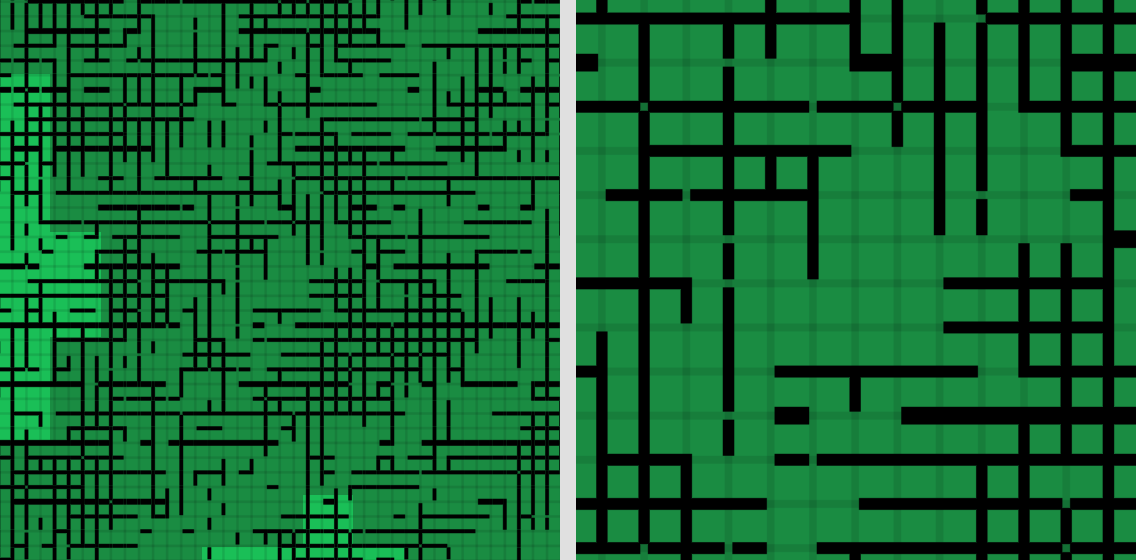
Left, the full canvas; right, a detail of the centre.
This pattern is drawn by a WebGL 1 fragment shader. Its source:

```glsl
precision highp float;
uniform vec2 u_resolution;

const vec3 BOARD = vec3(0.10, 0.55, 0.26);
const vec3 BRIGHT = vec3(0.10, 0.75, 0.34);
const vec3 WIRE = vec3(0.0);
const float GROOVE_SHADE = 0.895;

const vec2 GRID = vec2(39.8, 38.07);
const vec2 GRID_SHIFT = vec2(-0.88, 0.04);
const float WIRE_HALF = 0.135;
const float BUS_HALF = 0.20;       // every fourth row is thicker
const float BUS_PERIOD = 4.0;
const float GROOVE_HALF = 0.09;
const float END_GAP = 0.09;
const float RUN_LENGTH = 5.0;
const float RUN_WEIGHT = 0.58;
const float BREAK_WEIGHT = 0.24;
const float CLUSTER_WEIGHT = 0.24;
const float THRESHOLD = 0.41;
const float JOIN_CHANCE = 0.92;

const vec2 BLOCKS = vec2(11.1, 10.64);
const vec2 BLOCK_SHIFT = vec2(0.0, -0.24);
const vec2 PATCH_A = vec2(0.0, 0.52);
const vec2 PATCH_A_SIZE = vec2(0.14, 0.36);
const vec2 PATCH_B = vec2(0.55, -0.03);
const vec2 PATCH_B_SIZE = vec2(0.15, 0.105);

float hash(vec2 p) {
  return fract(sin(dot(p, vec2(127.1, 311.7))) * 43758.55);
}

// Layered sines: where wires gather, from -1 to 1
float cluster(vec2 n, float phase) {
  float a = sin(n.x * 0.33 + 1.3 * sin(n.y * 0.21 + phase));
  float b = sin(n.y * 0.47 - n.x * 0.23 + phase);
  return 0.5 * (a + b);
}

// 1 if a wire leaves the node to the right (or upward if vertical is 1)
float wire(vec2 n, float vertical) {
  vec2 track = mix(n, n.yx, vertical);
  float lane = track.y + 97.0 * vertical;
  float start = RUN_LENGTH * hash(vec2(lane, 3.7));
  float run = hash(vec2(floor((track.x + start) / RUN_LENGTH), lane));
  float fray = hash(n + vec2(53.0 * vertical, 19.0));
  float level = RUN_WEIGHT * run + BREAK_WEIGHT * fray
              + CLUSTER_WEIGHT * cluster(n, 1.7 * vertical);
  return step(THRESHOLD, level);
}

float cover(float d, float soft) {
  return clamp(0.5 - d / soft, 0.0, 1.0);
}

float inPatch(vec2 p, vec2 center, vec2 size) {
  return step(length((p - center) / size), 1.0);
}

void main() {
  vec2 uv = gl_FragCoord.xy / u_resolution;
  vec2 q = uv * GRID + GRID_SHIFT;
  vec2 node = floor(q + 0.5);
  vec2 f = q - node;
  vec2 soft = 1.3 * GRID / u_resolution;

  // Blocky bright patches
  vec2 block = (floor(uv * BLOCKS + BLOCK_SHIFT) + 0.5 - BLOCK_SHIFT) / BLOCKS;
  float lit = max(inPatch(block, PATCH_A, PATCH_A_SIZE),
                  inPatch(block, PATCH_B, PATCH_B_SIZE));
  vec3 color = mix(BOARD, BRIGHT, lit);

  // Faint grooves on all grid lines
  color *= mix(1.0, GROOVE_SHADE, cover(abs(f.x) - GROOVE_HALF, soft.x));
  color *= mix(1.0, GROOVE_SHADE, cover(abs(f.y) - GROOVE_HALF, soft.y));

  // The four possible wires around the nearest node
  float right = wire(node, 0.0);
  float left = wire(node - vec2(1.0, 0.0), 0.0);
  float up = wire(node, 1.0);
  float down = wire(node - vec2(0.0, 1.0), 1.0);

  float bus = step(mod(node.y + 0.5, BUS_PERIOD), 1.0);
  float rowHalf = mix(WIRE_HALF, BUS_HALF, bus);
  float row = cover(abs(f.y) - rowHalf, soft.y);
  float column = cover(abs(f.x) - WIRE_HALF, soft.x);

  float ink = row * right * cover(END_GAP - f.x, soft.x);
  ink = max(ink, row * left * cover(END_GAP + f.x, soft.x));
  ink = max(ink, column * up * cover(END_GAP - f.y, soft.y));
  ink = max(ink, column * down * cover(END_GAP + f.y, soft.y));

  // Fill the node where wires meet, with a few broken joints
  float joined = step(1.5, right + left + up + down)
               * step(hash(node + 71.0), JOIN_CHANCE);
  ink = max(ink, joined * row * column);

  gl_FragColor = vec4(mix(color, WIRE, ink), 1.0);
}
```
